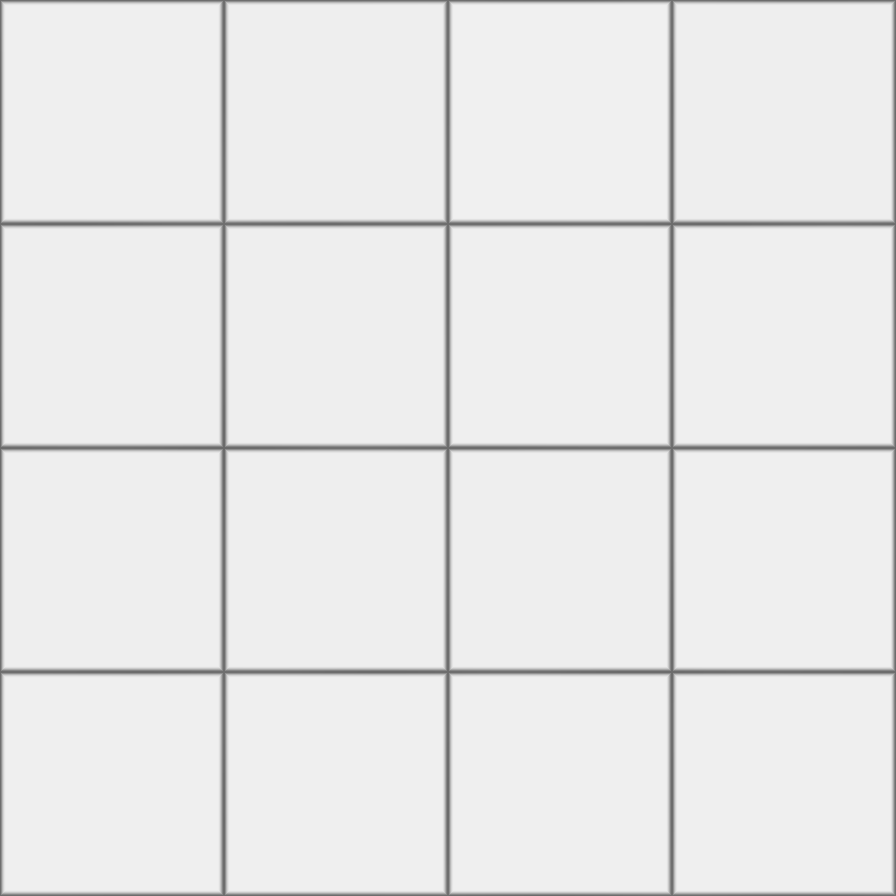
A Shadertoy shader for this pattern:

```glsl
// Square pale ceramic tiles, four by four, with thin dark grout and softly bevelled edges.

const float TILES = 4.0;
const float GROUT_HALF = 0.5 / 128.0;   // half width of the grout core, in tiles
const float BEVEL = 3.0 / 128.0;        // width of the rounded edge, in tiles
const float TAU = 6.2831853;
const vec3 FACE = vec3(0.938);
const vec3 GROUT = vec3(0.43);

float hash(vec2 cell) {
    vec3 q = fract(cell.xyx * vec3(0.1031, 0.1030, 0.0973));
    q += dot(q, q.yzx + 33.33);
    return fract((q.x + q.y) * q.z);
}

// Layered sines with whole frequencies, so they wrap across the canvas.
float wrappedWaves(vec2 uv) {
    float a = sin(TAU * (3.0 * uv.x + 2.0 * uv.y));
    float b = sin(TAU * (5.0 * uv.y - 4.0 * uv.x) + 1.7);
    return 0.5 * (a + b);
}

// Distance from each pair of tile edges, for a point centred on its tile.
vec2 edgeDistances(vec2 p) {
    return 0.5 - abs(p);
}

// Rises quickly out of the grout and levels off at the face.
float bevelHeight(float edge, float start, float width) {
    float t = clamp((edge - start) / width, 0.0, 1.0);
    return 1.0 - (1.0 - t) * (1.0 - t);
}

// Positive on the left and top slopes, negative on the right and bottom.
float slopeLight(vec2 p, vec2 edges, float blur) {
    float horizontal = smoothstep(-blur, blur, edges.x - edges.y);
    return mix(-sign(p.x), sign(p.y), horizontal);
}

vec3 faceColor(vec2 cell, float variation) {
    return FACE + variation * (hash(mod(cell, TILES) + 7.0) - 0.5);
}

void mainImage(out vec4 fragColor, in vec2 fragCoord) {
    vec2 uv = fragCoord / iResolution.xy;
    vec2 grid = uv * TILES;
    vec2 p = fract(grid) - 0.5;
    float pixel = TILES / min(iResolution.x, iResolution.y);

    // Edge profile, never narrower than a pixel
    vec2 edges = edgeDistances(p);
    float edge = min(edges.x, edges.y);
    float height = bevelHeight(edge, GROUT_HALF, max(BEVEL, pixel));

    // Tile face and faintly uneven grout
    vec3 face = faceColor(floor(grid), 0.009);
    vec3 grout = GROUT + 0.012 * wrappedWaves(uv);
    vec3 color = mix(grout, face, height);

    // Light from the upper left on the slopes
    float slope = height * (1.0 - height);
    color += 0.11 * slope * slopeLight(p, edges, pixel);

    fragColor = vec4(color, 1.0);
}
```
